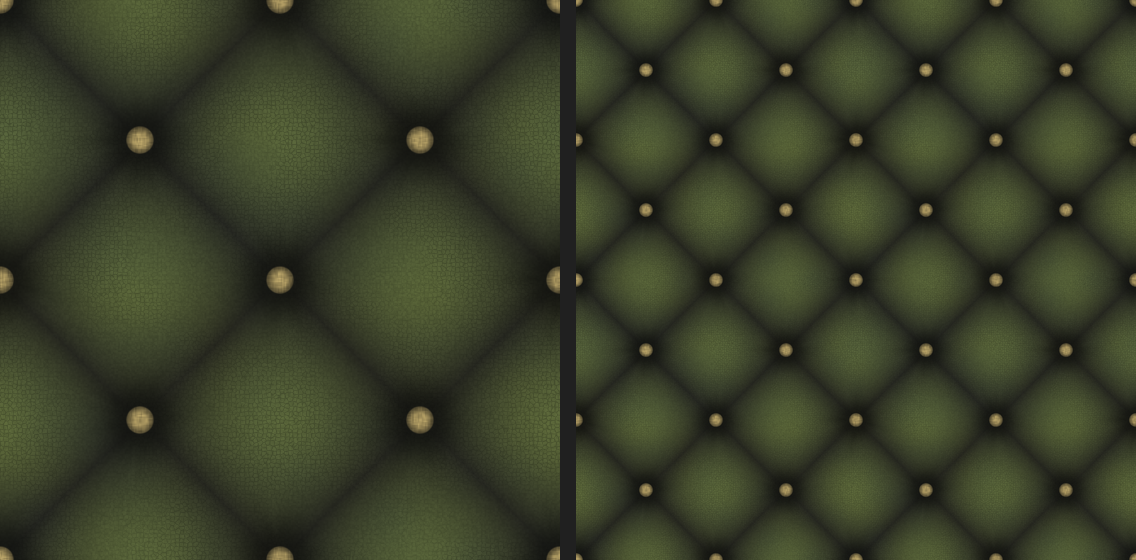
Left, the tile; right, the same tile 2 across and 2 down.
This pattern is drawn by a WebGL 1 fragment shader. Its source:

```glsl
precision highp float;

uniform vec2 u_resolution;

const float REPEATS = 2.0;          // buttons across one row
const float BUTTON_RADIUS = 0.0243;
const float HOLLOW_SIZE = 0.045;    // reach of the shadow around a button
const float HOLLOW_DEPTH = 0.42;
const float PUFF_POWER = 0.85;
const float PLEAT_COUNT = 44.0;
const float PLEAT_REACH = 0.165;
const float PLEAT_STRENGTH = 0.22;
const float GRAIN_CELLS = 128.0;
const float GRAIN_STRENGTH = 0.17;
const float FINE_CELLS = 330.0;
const float FINE_STRENGTH = 0.13;
const float THREADS = 400.0;
const vec3 SEAM_COLOR = vec3(0.142, 0.147, 0.122);
const vec3 PAD_COLOR = vec3(0.315, 0.360, 0.212);
const vec3 BUTTON_COLOR = vec3(0.65, 0.575, 0.365);
const vec3 BUTTON_RIM = vec3(0.30, 0.27, 0.18);
const float PI = 3.14159265;

float hash(vec2 p) {
  vec3 q = fract(vec3(p.xyx) * 0.1031);
  q += dot(q, q.yzx + 33.33);
  return fract((q.x + q.y) * q.z);
}

// Value noise that wraps after a whole number of cells
float noise(vec2 p, vec2 period) {
  vec2 i = floor(p);
  vec2 f = fract(p);
  f = f * f * (3.0 - 2.0 * f);
  vec2 lo = mod(i, period);
  vec2 hi = mod(i + 1.0, period);
  return mix(mix(hash(lo), hash(vec2(hi.x, lo.y)), f.x),
             mix(hash(vec2(lo.x, hi.y)), hash(hi), f.x), f.y);
}

float tiledNoise(vec2 uv, vec2 cells) {
  return noise(uv * cells, cells);
}

// Leather pebbles: 0 in the creases, 1 on the raised cells
float pebbles(vec2 uv) {
  vec2 p = uv * GRAIN_CELLS;
  vec2 cell = floor(p);
  float nearest = 9.0;
  float second = 9.0;
  for (int y = -1; y <= 1; y++) {
    for (int x = -1; x <= 1; x++) {
      vec2 c = cell + vec2(float(x), float(y));
      vec2 id = mod(c, GRAIN_CELLS);
      vec2 jitter = vec2(hash(id), hash(id + 157.0));
      float d = length(c + 0.15 + 0.7 * jitter - p);
      second = min(second, max(nearest, d));
      nearest = min(nearest, d);
    }
  }
  return smoothstep(0.0, 0.4, second - nearest);
}

// Folds fanning out from a button
float pleats(vec2 offset, vec2 buttonId) {
  float turn = atan(offset.y, offset.x + 1e-5) / (2.0 * PI) + 0.5;
  float row = dot(buttonId, vec2(3.0, 17.0)) + 0.5;
  float wide = noise(vec2(turn * PLEAT_COUNT * 0.5, row), vec2(PLEAT_COUNT * 0.5, 128.0));
  float narrow = noise(vec2(turn * PLEAT_COUNT, row + 60.0), vec2(PLEAT_COUNT, 256.0));
  float d = length(offset);
  float fade = smoothstep(BUTTON_RADIUS, 0.06, d) * (1.0 - smoothstep(0.06, PLEAT_REACH, d));
  return (0.6 * wide + 0.4 * narrow - 0.5) * fade;
}

vec3 leather(vec2 uv, vec2 diagonal, vec2 offset, vec2 buttonId) {
  vec2 arch = abs(sin(PI * diagonal));
  float puff = pow(arch.x * arch.y + 1e-4, PUFF_POWER);
  float broad = tiledNoise(uv, vec2(5.0)) * 0.6 + tiledNoise(uv, vec2(13.0)) * 0.4 - 0.5;
  vec3 color = mix(SEAM_COLOR, PAD_COLOR, puff * (1.0 + 0.16 * broad));
  color *= 1.0 + vec3(0.07, 0.03, -0.10) * broad;

  // Grain shows more strongly in worn patches
  float patchy = smoothstep(0.3, 0.75, tiledNoise(uv + 0.37, vec2(11.0)));
  float relief = mix(0.35, 1.0, patchy) * mix(0.4, 1.0, puff);
  color *= 1.0 + GRAIN_STRENGTH * relief * (pebbles(uv) - 0.6);
  color *= 1.0 + FINE_STRENGTH * (tiledNoise(uv, vec2(FINE_CELLS)) - 0.5);

  color *= 1.0 + PLEAT_STRENGTH * pleats(offset, buttonId);
  float reach = max(length(offset) - BUTTON_RADIUS, 0.0) / HOLLOW_SIZE;
  return color * (1.0 - HOLLOW_DEPTH * exp(-reach * reach));
}

vec3 button(vec2 uv, float d) {
  float r = d / BUTTON_RADIUS;
  vec3 color = mix(BUTTON_COLOR, BUTTON_RIM, smoothstep(0.35, 1.08, r));
  float weave = tiledNoise(uv, vec2(THREADS, THREADS * 0.25))
              + tiledNoise(uv, vec2(THREADS * 0.25, THREADS)) - 1.0;
  return color * (1.0 + 0.2 * weave);
}

void main() {
  vec2 uv = gl_FragCoord.xy / u_resolution;
  float pixel = 1.0 / min(u_resolution.x, u_resolution.y);

  // Diagonal lattice: seams on whole coordinates, buttons where they cross
  vec2 diagonal = REPEATS * vec2(uv.x + uv.y, uv.x - uv.y);
  vec2 crossing = floor(diagonal + 0.5);
  vec2 d = diagonal - crossing;
  vec2 offset = vec2(d.x + d.y, d.x - d.y) / (2.0 * REPEATS);
  vec2 buttonId = mod(vec2(crossing.x + crossing.y, crossing.x - crossing.y), 2.0 * REPEATS);

  vec3 color = leather(uv, diagonal, offset, buttonId);
  float dist = length(offset);
  float edge = max(pixel, 0.0012);
  float cover = 1.0 - smoothstep(BUTTON_RADIUS - edge, BUTTON_RADIUS + edge, dist);
  color = mix(color, button(uv, dist), cover);
  gl_FragColor = vec4(color, 1.0);
}
```
